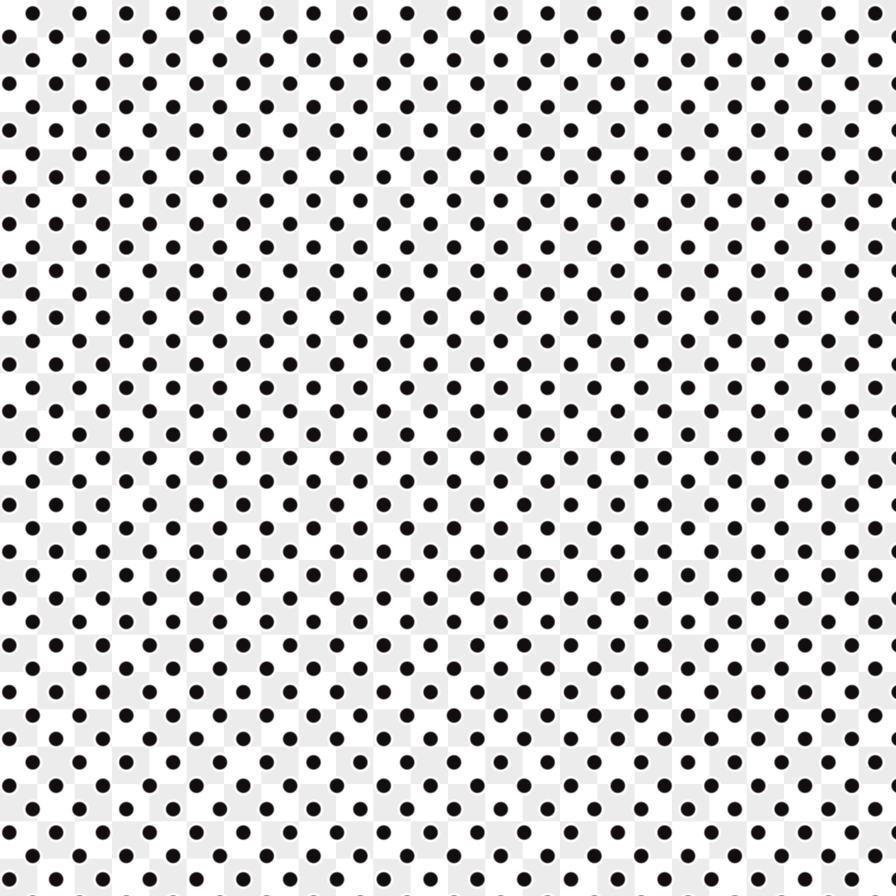
Reproduce this pattern procedurally as a Shadertoy shader.

```glsl
// Staggered black dots with thin white halos over a pale grey and white checkerboard.

#define DOTS_ACROSS 19.142
#define DOT_ORIGIN vec2(0.0104, 0.0411)
#define DOT_RADIUS 0.0080
#define HALO_RADIUS 0.0108
#define EDGE_SOFTNESS 0.0026
#define CHECKS_ACROSS 24.0
#define INK vec3(0.07, 0.05, 0.055)
#define PAPER vec3(1.0)
#define CHECK_GREY vec3(0.926)

// Distance to the nearest point of a square grid with unit spacing.
float gridDistance(vec2 p) {
    return length(fract(p + 0.5) - 0.5);
}

// Distance to the nearest dot centre, from two grids offset by half a step.
float dotDistance(vec2 p) {
    vec2 q = (p - DOT_ORIGIN) * DOTS_ACROSS;
    return min(gridDistance(q), gridDistance(q + 0.5)) / DOTS_ACROSS;
}

// Smooth coverage of a disc.
float disc(float dist, float radius, float width) {
    return 1.0 - smoothstep(radius - 0.5 * width, radius + 0.5 * width, dist);
}

// Antialiased checkerboard: 1 in the grey squares, 0 in the white ones.
float checker(vec2 p, float pixel) {
    vec2 q = p * CHECKS_ACROSS;
    vec2 toEdge = 0.5 - abs(fract(q) - 0.5);
    vec2 side = 1.0 - 2.0 * mod(floor(q), 2.0);
    vec2 wave = side * clamp(toEdge / (0.5 * pixel * CHECKS_ACROSS), 0.0, 1.0);
    return 0.5 - 0.5 * wave.x * wave.y;
}

void mainImage(out vec4 fragColor, in vec2 fragCoord) {
    // Canvas units, measured from the upper left corner.
    float pixel = 1.0 / iResolution.y;
    vec2 p = fragCoord * pixel;
    p.y = 1.0 - p.y;

    float width = max(EDGE_SOFTNESS, 1.3 * pixel);
    float dist = dotDistance(p);

    // Checks, then halo, then dot.
    vec3 color = mix(PAPER, CHECK_GREY, checker(p, pixel));
    color = mix(color, PAPER, disc(dist, HALO_RADIUS, width));
    color = mix(color, INK, disc(dist, DOT_RADIUS, width));

    fragColor = vec4(color, 1.0);
}
```
